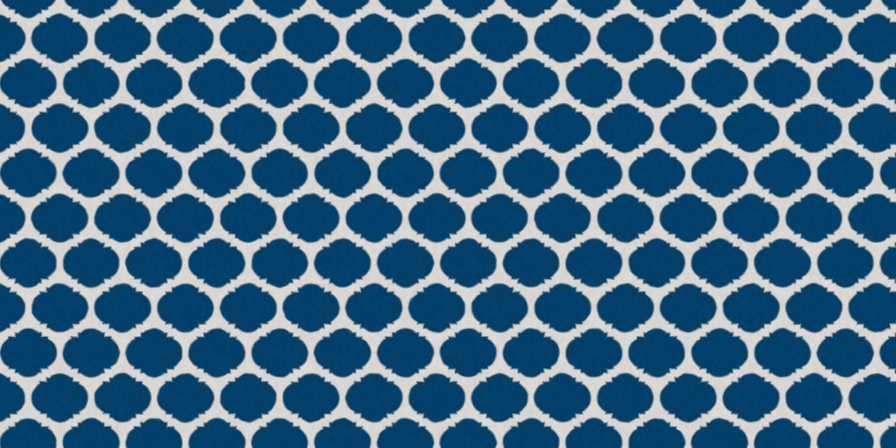
A Shadertoy shader for this pattern:

```glsl
// Woven navy trellis of stepped quatrefoils in staggered rows, divided by warm white bands.

const float ROW_HEIGHT = 0.1003;           // row spacing, in canvas heights
const vec2 PERIOD = vec2(1.3987, 2.0);     // repeat of one lattice, in rows
const vec2 ORIGIN = vec2(0.63, 0.117);     // centre of the lowest left tile, in rows
const vec3 NAVY = vec3(0.01, 0.25, 0.42);
const vec3 DULL_NAVY = vec3(0.04, 0.24, 0.38);
const vec3 WARM_WHITE = vec3(0.85, 0.84, 0.83);

float hash(vec2 p) {
    return fract(sin(dot(p, vec2(127.1, 311.7))) * 43758.5453);
}

float valueNoise(vec2 p) {
    vec2 cell = floor(p);
    vec2 f = fract(p);
    f = f * f * (3.0 - 2.0 * f);
    return mix(mix(hash(cell), hash(cell + vec2(1, 0)), f.x),
               mix(hash(cell + vec2(0, 1)), hash(cell + vec2(1, 1)), f.x), f.y);
}

float circle(vec2 p, vec2 centre, float radius) {
    return length(p - centre) - radius;
}

float box(vec2 p, vec2 halfSize) {
    vec2 q = abs(p) - halfSize;
    return length(max(q, 0.0)) + min(max(q.x, q.y), 0.0);
}

// Round side lobes, shallow top and bottom lobes, two square steps between them
float quatrefoil(vec2 p) {
    p = abs(p);
    float lobes = min(circle(p, vec2(0.28, 0.0), 0.35),
                      circle(p, vec2(0.0, 0.225), 0.32));
    float steps = min(box(p, vec2(0.44, 0.36)), box(p, vec2(0.295, 0.45)));
    return min(lobes, steps);
}

float lattice(vec2 p, vec2 offset) {
    vec2 q = p - offset;
    return quatrefoil(q - PERIOD * floor(q / PERIOD + 0.5));
}

void mainImage(out vec4 fragColor, in vec2 fragCoord) {
    vec2 p = fragCoord / iResolution.y / ROW_HEIGHT;
    float pixel = 1.0 / (iResolution.y * ROW_HEIGHT);

    // Two interleaved lattices make the staggered rows
    float d = min(lattice(p, ORIGIN), lattice(p, ORIGIN + 0.5 * PERIOD));
    d += 0.02 * (valueNoise(p * 9.0) - 0.5);

    // Mottled cloth, duller towards the rim of each tile
    float mottle = valueNoise(p * 5.0);
    float thread = valueNoise(p * vec2(22.0, 16.0)) - 0.5;
    float rim = smoothstep(-0.15, -0.02, d);
    float dullness = clamp(0.7 * rim + 0.5 * (mottle - 0.5), 0.0, 1.0);
    vec3 tile = mix(NAVY, DULL_NAVY, dullness) + 0.02 * thread;
    vec3 band = WARM_WHITE + 0.035 * thread + 0.02 * (mottle - 0.5);

    // Soft woven edge
    float softness = max(0.035, 0.75 * pixel);
    vec3 colour = mix(tile, band, smoothstep(-softness, softness, d));
    fragColor = vec4(colour, 1.0);
}
```
